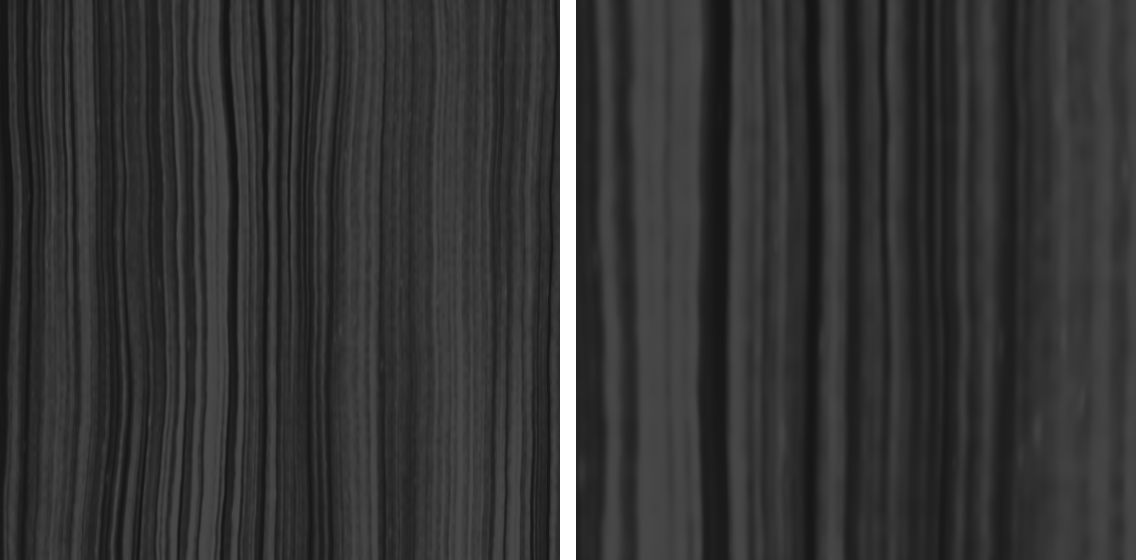
Left, the full canvas; right, a detail of the centre.
This texture is drawn by a Shadertoy shader. Its source:

```glsl
// Dark charcoal stone or veneer with wavering vertical grain stripes and pale flecks.
#define BASE_TONE 0.181
#define CONTRAST 1.0
#define WAVE_SIZE 0.022
#define WOBBLE_SIZE 0.005
#define BROAD_BANDS 14.0
#define STRIPES 46.0
#define FINE_LINES 104.0
#define HAIR_LINES 200.0
#define FLECK_SHARE 0.16
#define DARKEST 0.075
#define LIGHTEST 0.290

float hash(vec2 p) {
    return fract(sin(dot(p, vec2(127.1, 311.7))) * 43758.5453);
}

// Smooth value noise, centred on zero
float noise(vec2 p) {
    vec2 cell = floor(p);
    vec2 f = fract(p);
    f = f * f * (3.0 - 2.0 * f);
    float low = mix(hash(cell), hash(cell + vec2(1.0, 0.0)), f.x);
    float high = mix(hash(cell + vec2(0.0, 1.0)), hash(cell + vec2(1.0, 1.0)), f.x);
    return mix(low, high, f.y) - 0.5;
}

// Sideways drift of the grain: long waves, wobble, then a slight tremble
float bendGrain(vec2 p) {
    float x = p.x;
    x += WAVE_SIZE * noise(vec2(p.x * 5.0, p.y * 3.2) + 7.0);
    x += WOBBLE_SIZE * noise(vec2(p.x * 17.0, p.y * 9.0) + 31.0);
    x += 0.0018 * noise(vec2(p.x * 60.0, p.y * 32.0) + 53.0);
    return x;
}

// Stripes of four widths; the narrow ones come in strong and faint groups
float grainTone(float x, float y) {
    float group = 1.0 + 0.9 * noise(vec2(x * 11.0, y * 1.2) + 5.0);
    float broad = 0.095 * noise(vec2(x * BROAD_BANDS, y * 0.4) + 11.0);
    broad += 0.075 * noise(vec2(x * STRIPES, y * 0.4) + 23.0);
    float narrow = 0.150 * noise(vec2(x * FINE_LINES, y * 0.45) + 41.0);
    narrow += 0.125 * noise(vec2(x * HAIR_LINES, y * 1.3) + 67.0);
    return broad + narrow * group;
}

// Sparse, thin upright flecks, one at most per cell
float flecks(vec2 p) {
    vec2 grid = vec2(36.0, 18.0);
    vec2 home = floor(p * grid);
    float light = 0.0;
    for (int j = -1; j <= 1; j++) {
        for (int i = -1; i <= 1; i++) {
            vec2 cell = home + vec2(float(i), float(j));
            float present = step(hash(cell + 3.7), FLECK_SHARE);
            vec2 centre = (cell + vec2(hash(cell + 12.3), hash(cell + 29.1))) / grid;
            float size = mix(0.4, 1.2, hash(cell + 47.9));
            vec2 d = (p - centre) / (vec2(0.0024, 0.010) * size);
            light += present * size * exp(-dot(d, d));
        }
    }
    return light;
}

void mainImage(out vec4 fragColor, in vec2 fragCoord) {
    vec2 uv = fragCoord / iResolution.xy;
    float x = bendGrain(uv);
    float tone = BASE_TONE + CONTRAST * grainTone(x, uv.y);

    // Narrow dark seams
    float seam = noise(vec2(x * 95.0, uv.y * 0.5) + 83.0);
    tone -= 0.055 * smoothstep(0.26, 0.42, seam);

    // Lighter middle and shaded sides
    tone += 0.014 * smoothstep(0.33, 0.45, x) * (1.0 - smoothstep(0.70, 0.85, x));
    tone -= 0.040 * (1.0 - smoothstep(0.02, 0.09, x));
    tone -= 0.025 * smoothstep(0.95, 1.0, x);

    // Fine mottling, stronger in pale stripes
    float mottle = noise(vec2(x * 200.0, uv.y * 85.0) + 97.0);
    mottle += 0.5 * noise(vec2(x * 80.0, uv.y * 24.0) + 19.0);
    tone += mottle * 0.034 * smoothstep(0.06, 0.22, tone);
    tone += 0.055 * flecks(vec2(x, uv.y));

    // Gentle limits at both ends of the tonal range
    float middle = 0.5 * (DARKEST + LIGHTEST);
    float reach = 0.5 * (LIGHTEST - DARKEST);
    float offset = (tone - middle) / reach;
    tone = middle + reach * offset / pow(1.0 + pow(abs(offset), 4.0), 0.25);

    fragColor = vec4(vec3(tone), 1.0);
}
```
